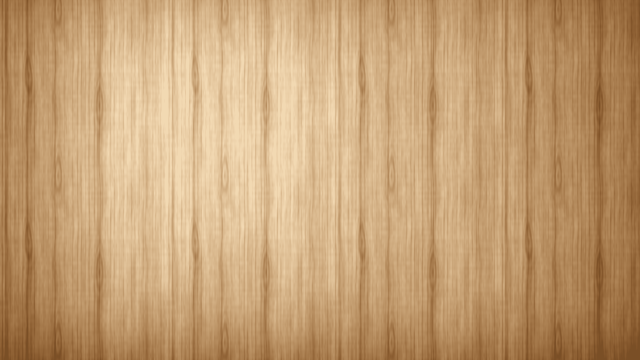
This texture is drawn by a WebGL 2 fragment shader. Its source:

```glsl
#version 300 es
precision highp float;

#define TILE 0.463
#define HAIRLINES 40.0
#define HAIR_WIDTH 0.0035
#define HAIR_DEPTH 0.17
#define FIBRE_DEPTH 0.22
#define BOARD_DEPTH 0.13
#define SWAY 0.016
#define BASE_TONE 0.68
#define SPOT_CENTRE vec2(0.56, 0.66)
#define SPOT_GAIN 0.33
#define DARK_WOOD vec3(0.48, 0.31, 0.15)
#define LIGHT_WOOD vec3(0.95, 0.85, 0.70)

uniform vec2 u_resolution;
out vec4 fragColor;

// Board joints inside one tile: position across, darkness
const vec2 SEAMS[8] = vec2[8](
    vec2(0.04, 0.22), vec2(0.165, 0.26), vec2(0.33, 0.18), vec2(0.40, 0.08),
    vec2(0.60, 0.28), vec2(0.80, 0.10), vec2(0.875, 0.20), vec2(0.95, 0.07));

// Centres of the pointed growth rings inside one tile
const vec2 FLAMES[3] = vec2[3](vec2(0.355, 0.11), vec2(0.60, 0.53), vec2(0.17, 0.71));

float hash(vec2 p) {
    vec3 q = fract(p.xyx * 0.1031);
    q += dot(q, q.yzx + 33.33);
    return fract((q.x + q.y) * q.z);
}

// Value noise that wraps once per tile, centred on zero
float tileNoise(vec2 t, vec2 cells) {
    vec2 p = t * cells;
    vec2 i = floor(p);
    vec2 f = fract(p);
    f = f * f * (3.0 - 2.0 * f);
    vec2 a = mod(i, cells);
    vec2 b = mod(i + 1.0, cells);
    float low = mix(hash(a + cells), hash(vec2(b.x, a.y) + cells), f.x);
    float high = mix(hash(vec2(a.x, b.y) + cells), hash(b + cells), f.x);
    return mix(low, high, f.y) - 0.5;
}

// Shortest signed offset on a repeating axis
vec2 wrapOffset(vec2 d) {
    return fract(d + 0.5) - 0.5;
}

// Tone shift of each board, with dark joints between them
float boards(float x, float blur) {
    float tone = hash(vec2(7.0, 3.0));
    float shade = 0.0;
    for (int i = 0; i < 8; i++) {
        float across = fract(x) - SEAMS[i].x;
        tone = mix(tone, hash(vec2(float(i), 3.0)), smoothstep(-blur, blur, across));
        float d = abs(wrapOffset(vec2(across)).x);
        shade += SEAMS[i].y * (0.75 * exp(-d / 0.007) + 0.3 * exp(-d / 0.025));
    }
    return (tone - 0.5) * BOARD_DEPTH - shade;
}

// Nested arches that narrow towards the top
float flames(vec2 t) {
    float shade = 0.0;
    for (int i = 0; i < 3; i++) {
        vec2 q = wrapOffset(t - FLAMES[i]) / vec2(0.045, 0.24);
        q.x /= 1.0 - 0.45 * q.y;
        float r = length(q);
        float rings = 0.5 + 0.5 * cos(r * 16.0);
        shade += (1.0 - smoothstep(0.4, 1.0, r)) * (0.04 + 0.13 * rings);
    }
    return shade;
}

// Thin upright pores with uneven strength
float hairlines(vec2 t, float blur) {
    float x = t.x * HAIRLINES;
    float id = mod(floor(x), HAIRLINES);
    float centre = 0.5 + 0.4 * (hash(vec2(id, 11.0)) - 0.5);
    float d = abs(fract(x) - centre) / HAIRLINES;
    float line = 1.0 - smoothstep(HAIR_WIDTH - blur, HAIR_WIDTH + blur, d);
    float strength = 0.3 + 0.7 * hash(vec2(id, 23.0));
    return line * strength * (0.75 + tileNoise(t, vec2(HAIRLINES, 7.0)));
}

// Streaks from broad bands down to short flecks and cross ripple
float fibres(vec2 t) {
    return 0.40 * tileNoise(t, vec2(16.0, 2.0))
         + 0.50 * tileNoise(t, vec2(52.0, 4.0))
         + 0.45 * tileNoise(t, vec2(96.0, 9.0))
         + 0.30 * tileNoise(t, vec2(120.0, 38.0))
         + 0.15 * tileNoise(t, vec2(11.0, 60.0));
}

// Warm spot left of centre, falling off to dark edges
float lighting(vec2 p, vec2 uv) {
    vec2 toSpot = p - SPOT_CENTRE;
    float spot = exp(-dot(toSpot, toSpot) / 0.3);
    vec2 edge = (uv - vec2(0.49, 0.55)) * vec2(2.0, 1.9);
    edge *= edge;
    edge *= edge;
    return BASE_TONE + SPOT_GAIN * spot - dot(edge, vec2(0.38, 0.30));
}

void main() {
    vec2 p = gl_FragCoord.xy / u_resolution.y;
    vec2 t = p / TILE;
    float blur = 0.7 / (u_resolution.y * TILE);
    float sway = SWAY * tileNoise(t, vec2(6.0, 5.0));
    vec2 bent = t + vec2(sway, 0.0);

    float tone = lighting(p, gl_FragCoord.xy / u_resolution);
    tone += boards(bent.x, blur) + FIBRE_DEPTH * fibres(bent);
    tone -= flames(bent) + HAIR_DEPTH * hairlines(t + vec2(0.3 * sway, 0.0), blur);

    vec3 ramp = pow(vec3(clamp(tone, 0.0, 1.0)), vec3(1.0, 1.15, 1.3));
    fragColor = vec4(mix(DARK_WOOD, LIGHT_WOOD, ramp), 1.0);
}
```
